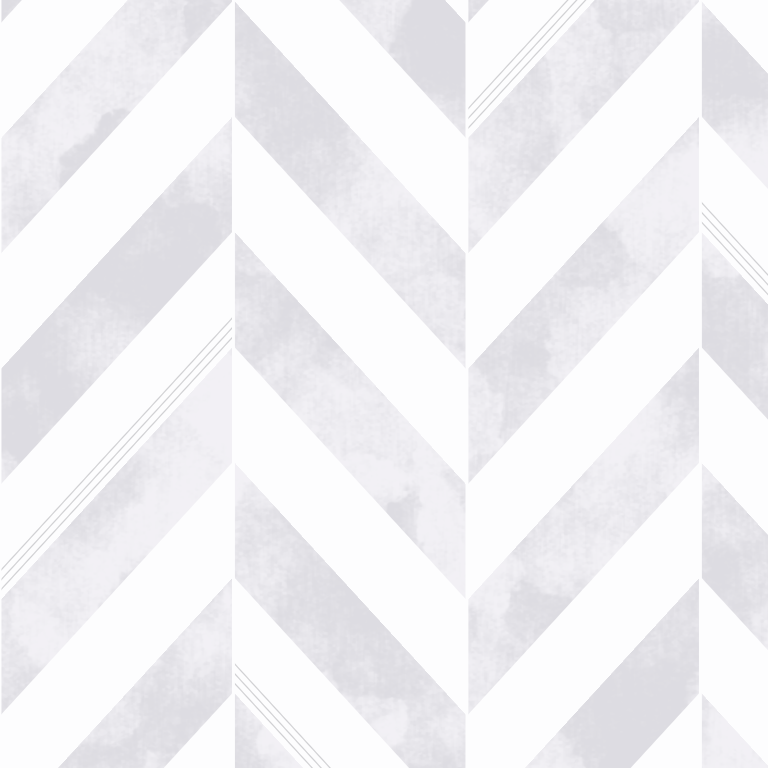
Reproduce this pattern procedurally as a Shadertoy shader.

```glsl
#define COLUMN_WIDTH 0.304
#define PERIOD 0.3003
#define SLOPE 1.09
#define GAP_HALF 0.0019
#define LINE_SPACING 0.0127
#define LINE_HALF 0.0008
#define PAPER vec3(0.992, 0.992, 0.996)
#define DARK_PAINT vec3(0.867, 0.863, 0.885)
#define LIGHT_PAINT vec3(0.948, 0.943, 0.960)
#define LINE_COLOR vec3(0.82, 0.82, 0.83)

vec3 hash3(vec2 p) {
    vec3 q = fract(p.xyx * vec3(0.1031, 0.1030, 0.0973));
    q += dot(q, q.yxz + 33.33);
    return fract((q.xxy + q.yzz) * q.zyx);
}

// Cellular tone: boxy cells, blended more crisply as sharpness grows
float cellTone(vec2 p, float sharpness) {
    vec2 cell = floor(p), local = p - cell;
    float total = 0.0, weightSum = 0.0;
    for (int j = -1; j <= 1; j++)
    for (int i = -1; i <= 1; i++) {
        vec2 offset = vec2(i, j);
        vec3 rnd = hash3(cell + offset + 57.0);
        vec2 d = abs(offset + rnd.xy - local);
        float dist = mix(max(d.x, d.y), length(d), 0.3);
        float weight = exp(-sharpness * dist);
        total += weight * rnd.z;
        weightSum += weight;
    }
    return total / weightSum;
}

// Dry-brushed paint: clouds, ragged rectangular patches and fine grain
vec3 wornPaint(vec2 p) {
    vec2 ragged = vec2(cellTone(p * 75.0, 7.0), cellTone(p * 75.0 + 31.0, 7.0)) - 0.5;
    vec2 warped = p + 0.012 * ragged;
    float cloud = 0.0, amplitude = 0.5, frequency = 8.0;
    for (int i = 0; i < 4; i++) {
        cloud += amplitude * cellTone(warped * frequency + float(i) * 19.0, 5.0);
        amplitude *= 0.5;
        frequency *= 2.3;
    }
    float patches = cellTone(warped * vec2(11.0, 8.0) + 7.0, 45.0);
    float grain = cellTone(p * vec2(190.0, 260.0), 6.0) - 0.5;
    float scratches = cellTone(p * vec2(260.0, 35.0), 7.0) - 0.5;
    float wear = cloud + 0.32 * (patches - 0.5) + 0.16 * grain + 0.09 * scratches;
    return mix(DARK_PAINT, LIGHT_PAINT, smoothstep(0.23, 0.77, wear));
}

float coverage(float signedDist, float pixel) {
    return clamp(signedDist / pixel + 0.5, 0.0, 1.0);
}

void mainImage(out vec4 fragColor, in vec2 fragCoord) {
    float pixel = 1.0 / iResolution.y;
    vec2 p = fragCoord * pixel;
    p.y = 1.0 - p.y;

    // Mirrored columns, offset by half a period
    float column = floor(p.x / COLUMN_WIDTH);
    float x = p.x - column * COLUMN_WIDTH;
    float odd = mod(column, 2.0);
    float fromRidge = mix(COLUMN_WIDTH - x, x, odd);
    float along = p.y - SLOPE * fromRidge + 0.5 * PERIOD * (1.0 - odd);
    float band = floor(along / PERIOD);
    float phase = along - band * PERIOD;
    float toNormal = inversesqrt(1.0 + SLOPE * SLOPE);

    // Painted half of each period
    float bandDist = (0.25 * PERIOD - abs(phase - 0.25 * PERIOD)) * toNormal;
    vec3 color = mix(PAPER, wornPaint(p), coverage(bandDist, pixel));

    // Three pinstripes above one band per column
    float above = PERIOD - phase;
    float nearest = clamp(round(above / LINE_SPACING), 1.0, 3.0);
    float lineDist = abs(above - nearest * LINE_SPACING) * toNormal;
    float lined = 1.0 - step(0.5, abs(band + 1.0 - mod(column + 2.0, 4.0)));
    color = mix(color, LINE_COLOR, lined * coverage(LINE_HALF - lineDist, pixel));

    // Narrow paper gap between columns
    float gapDist = GAP_HALF - min(x, COLUMN_WIDTH - x);
    color = mix(color, PAPER, coverage(gapDist, pixel));
    fragColor = vec4(color, 1.0);
}
```
